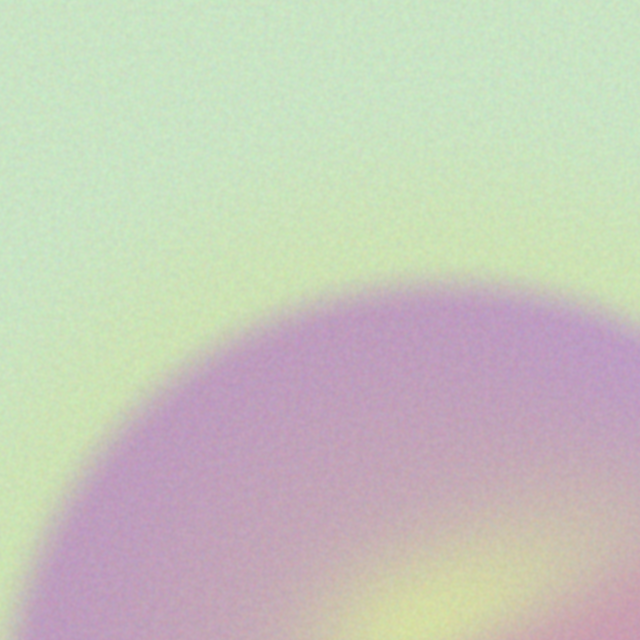
Give the GLSL for this background, as a WebGL 1 fragment shader.

```glsl
precision highp float;
uniform vec2 u_resolution;

#define DISC_CENTER vec2(0.70, -0.14)
#define DISC_RADIUS 0.70
#define EDGE_SOFTNESS 0.048
#define HALO_REACH 0.32
#define GLOW_CENTER vec2(0.65, 0.02)
#define GLOW_ANGLE 0.44
#define GLOW_LENGTH vec2(0.20, 0.34)
#define GLOW_WIDTH vec2(0.085, 0.13)
#define GLOW_STRENGTH 0.92
#define GRAIN_SCALE 115.0
#define GRAIN_AMOUNT 0.058

const vec3 MINT = vec3(0.790, 0.893, 0.768);
const vec3 LIME = vec3(0.803, 0.886, 0.703);
const vec3 VIOLET = vec3(0.744, 0.612, 0.742);
const vec3 MAUVE = vec3(0.760, 0.642, 0.722);
const vec3 PINK = vec3(0.785, 0.615, 0.695);
const vec3 LEMON = vec3(0.843, 0.890, 0.640);

// Random unit vector for a lattice cell
vec2 cellGradient(vec2 cell) {
  vec3 h = fract(vec3(cell.xyx) * vec3(0.1031, 0.1030, 0.0973));
  h += dot(h, h.yzx + 33.33);
  float angle = 6.28318 * fract((h.x + h.y) * h.z);
  return vec2(cos(angle), sin(angle));
}

float gradientNoise(vec2 p) {
  vec2 cell = floor(p);
  vec2 f = fract(p);
  vec2 u = f * f * f * (f * (f * 6.0 - 15.0) + 10.0);
  float a = dot(cellGradient(cell), f);
  float b = dot(cellGradient(cell + vec2(1.0, 0.0)), f - vec2(1.0, 0.0));
  float c = dot(cellGradient(cell + vec2(0.0, 1.0)), f - vec2(0.0, 1.0));
  float d = dot(cellGradient(cell + 1.0), f - 1.0);
  return mix(mix(a, b, u.x), mix(c, d, u.x), u.y);
}

// Fine grain over a softer mottle
float grain(vec2 p) {
  vec2 turned = mat2(0.8, 0.6, -0.6, 0.8) * p;
  return 0.6 * gradientNoise(p) + 0.45 * gradientNoise(turned * 1.6 + 17.3)
       + 0.3 * gradientNoise(turned * 0.5 + 71.9);
}

void main() {
  vec2 uv = gl_FragCoord.xy / u_resolution;
  float dist = length(uv - DISC_CENTER) - DISC_RADIUS;

  // Mint sky, warming to lime around the disc
  vec3 sky = mix(LIME, MINT, smoothstep(0.0, HALO_REACH, dist));

  // Coordinates along and across the tilted glow
  vec2 rel = uv - GLOW_CENTER;
  vec2 axis = vec2(cos(GLOW_ANGLE), sin(GLOW_ANGLE));
  float along = dot(rel, axis);
  float across = dot(rel, vec2(-axis.y, axis.x));

  // Disc body: violet rim, mauve depth, pink below the glow
  vec3 disc = mix(MAUVE, VIOLET, smoothstep(-0.30, -0.05, dist));
  disc.b += 0.025 * smoothstep(0.6, 1.0, uv.x) * smoothstep(-0.3, 0.0, dist);
  disc = mix(disc, PINK, 1.0 - smoothstep(-0.12, 0.0, across));

  // Lemon glow, wider above and longer to the right
  float a = along / (along < 0.0 ? GLOW_LENGTH.x : GLOW_LENGTH.y);
  float b = across / (across < 0.0 ? GLOW_WIDTH.x : GLOW_WIDTH.y);
  disc = mix(disc, LEMON, GLOW_STRENGTH * exp(-a * a - b * b));

  // Soft silhouette
  float outside = smoothstep(-EDGE_SOFTNESS, EDGE_SOFTNESS * 0.85, dist);
  vec3 color = mix(disc, sky, outside);

  // Coloured grain, independent in each channel
  vec2 p = uv * GRAIN_SCALE;
  vec3 speckle = vec3(grain(p), grain(p + 211.7), grain(p + 437.2));
  color += GRAIN_AMOUNT * speckle;

  gl_FragColor = vec4(color, 1.0);
}
```
